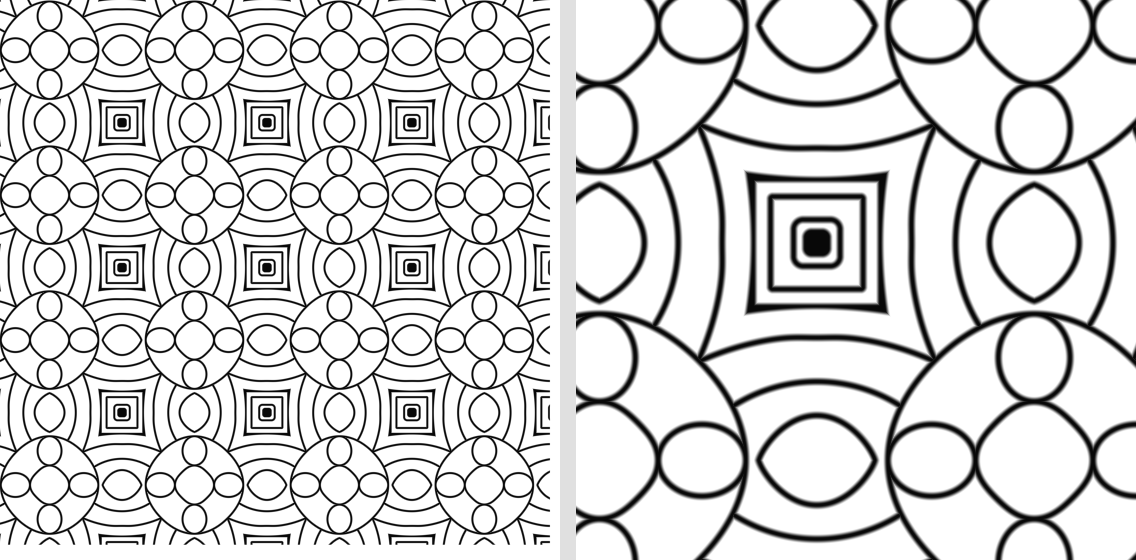
Left: the whole. Right: its middle third, enlarged.
Reproduce this pattern procedurally as a WebGL 2 fragment shader.

```glsl
#version 300 es
precision highp float;

uniform vec2 u_resolution;
out vec4 fragColor;

const float LINE_HALF_WIDTH = 0.0135;

float stroke(float d) {
    return abs(d) - LINE_HALF_WIDTH;
}

float ellipse(vec2 p, vec2 radii) {
    float k = length(p / radii);
    return k * (k - 1.0) / (length(p / (radii * radii)) + 1e-4);
}

// Almond with softly pointed ends on the x axis; expects p >= 0
float almond(vec2 p, vec2 size) {
    vec2 n = p / size;
    float f = n.x * n.x + pow(n.y + 1e-5, 1.25) - 1.0;
    vec2 slope = vec2(2.0 * n.x, 1.25 * pow(n.y + 1e-5, 0.25)) / size;
    return f / (length(slope) + 1e-3);
}

// Circular arc whose crown lies at the given height on the y axis
float arch(vec2 p, float crown, float radius) {
    return length(p - vec2(0.0, crown - radius)) - radius;
}

float roundedBox(vec2 p, float halfSize, float corner) {
    vec2 q = p - halfSize + corner;
    return length(max(q, 0.0)) + min(max(q.x, q.y), 0.0) - corner;
}

// Medallion with an inner ring and four petals
float medallion(vec2 q, float rim, float wave) {
    float ring = length(q) - 0.258 - 0.011 * wave;
    float petal = ellipse(q - vec2(0.472, 0.0), vec2(0.201, 0.165));
    return min(stroke(rim), min(stroke(ring), stroke(petal)));
}

// Almond and two arches between neighbouring medallions
float bridge(vec2 e, float rim) {
    float innerArch = arch(e, 0.362, 0.715);
    float notch = 0.008 * exp(-e.x * e.x / 0.012);
    float outerArch = arch(e, 0.572 - notch, 1.31);
    float arches = max(min(stroke(innerArch), stroke(outerArch)), -rim);
    return min(arches, stroke(almond(e, vec2(0.267, 0.206))));
}

// Nested squares inside a frame with flared corners
float nestedSquares(vec2 s) {
    float flare = 0.303 + 0.024 * pow(s.x / 0.32, 2.0);
    float frame = max(0.28 - s.y, s.y - flare);
    float middle = stroke(roundedBox(s, 0.213, 0.01));
    float inner = stroke(roundedBox(s, 0.107, 0.045));
    float dot = roundedBox(s, 0.065, 0.04);
    return min(min(frame, middle), min(inner, dot));
}

void main() {
    float side = min(u_resolution.x, u_resolution.y);
    vec2 uv = gl_FragCoord.xy / side;
    float halfTile = 0.1294;

    // Tile, then fold into one eighth of the cell
    vec2 p = (uv - vec2(0.0885, 0.9103)) / halfTile;
    vec2 q = abs(mod(p + 1.0, 2.0) - 1.0);
    if (q.y > q.x) q = q.yx;

    float wave = cos(4.0 * atan(q.y, q.x + 1e-5));
    float rim = length(q) - 0.66 - 0.013 * wave;

    float d = medallion(q, rim, wave);
    d = min(d, bridge(vec2(1.0 - q.x, q.y), rim));
    d = min(d, nestedSquares(1.0 - q));

    // Soft edges, never thinner than a pixel
    float soft = max(0.011, 0.75 / (side * halfTile));
    float ink = 1.0 - smoothstep(-soft, soft, d);

    // Blank margin at the right and the bottom
    float blur = 0.75 / side;
    ink *= 1.0 - smoothstep(0.982 - blur, 0.982 + blur, uv.x);
    ink *= smoothstep(0.0273 - blur, 0.0273 + blur, uv.y);

    fragColor = vec4(mix(vec3(1.0), vec3(0.03), ink), 1.0);
}
```
